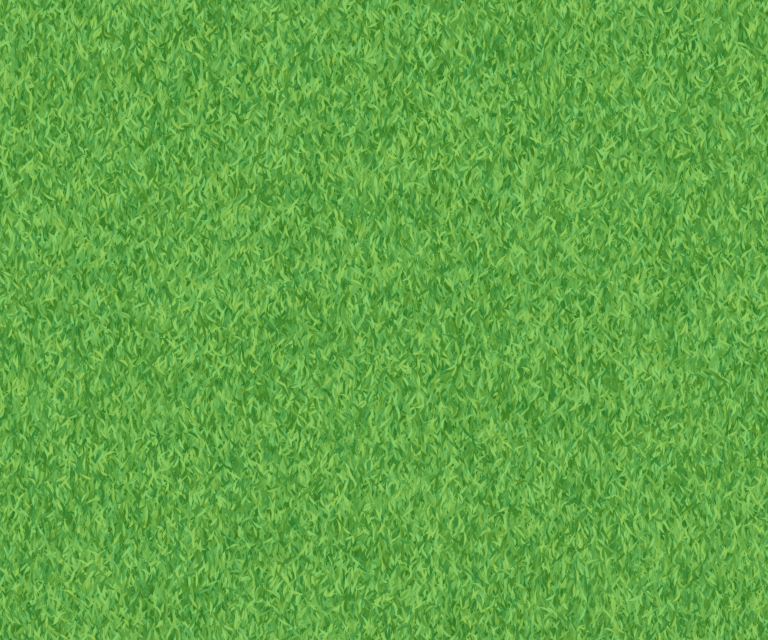
Reproduce this texture procedurally as a WebGL 2 fragment shader.

```glsl
#version 300 es
precision highp float;

uniform vec2 u_resolution;
out vec4 fragColor;

// Lengths are fractions of the canvas height.
const int LAYERS = 13;
const float CELL = 0.0145;
const float MIN_HALF_LENGTH = 0.0075;
const float MAX_HALF_LENGTH = 0.0125;
const float HALF_WIDTH = 0.0020;
const float MAX_BEND = 0.0035;
const float MAX_LEAN = 1.35;
const float SOFTNESS = 0.0016;
const float OPACITY = 0.92;
const float DEPTH_SHADE = 0.35;
const float CLUMP_SHADE = 0.07;
const vec3 SHADOW = vec3(0.19, 0.46, 0.14);
const vec3 MIDDLE = vec3(0.38, 0.65, 0.28);
const vec3 LIGHT = vec3(0.57, 0.81, 0.39);
const vec3 COOL_SHIFT = vec3(-0.035, 0.005, 0.045);

vec4 hash4(vec2 cell, float seed) {
    vec4 h = fract(vec4(cell, cell.y + seed, seed) * vec4(0.1031, 0.1030, 0.0973, 0.1099));
    h += dot(h, h.wzxy + 33.33);
    return fract((h.xxyz + h.yzzw) * h.zywx);
}

// Broad, uneven patches of thicker and thinner grass, about -1 to 1.
float clumps(vec2 p) {
    float sum = 0.0;
    float weight = 0.5;
    mat2 turn = mat2(0.8, 0.6, -0.6, 0.8);
    p *= 24.0;
    for (int i = 0; i < 4; i++) {
        p = turn * p + 1.7;
        sum += weight * sin(p.x + 1.6 * sin(p.y * 0.7)) * cos(p.y + sin(p.x * 0.6));
        p *= 1.75;
        weight *= 0.75;
    }
    return sum;
}

// Coverage of one curved blade, pointed at both ends.
float blade(vec2 p, float lean, float halfLength, float bend, float soft) {
    float c = cos(lean);
    float s = sin(lean);
    vec2 q = vec2(c * p.x - s * p.y, s * p.x + c * p.y);
    float along = clamp(q.y / halfLength, -1.0, 1.0);
    q.x -= bend * (along * along - 0.3);
    float halfWidth = HALF_WIDTH * (1.0 - along * along) * (1.0 - 0.3 * along);
    float edge = max(abs(q.x) - halfWidth, abs(q.y) - halfLength);
    return 1.0 - smoothstep(-soft, soft, edge);
}

vec3 grassColor(float shade, float cool) {
    shade = clamp(shade, 0.0, 1.0);
    vec3 color = mix(SHADOW, MIDDLE, min(shade * 2.0, 1.0));
    color = mix(color, LIGHT, max(shade * 2.0 - 1.0, 0.0));
    return color + cool * COOL_SHIFT;
}

void main() {
    vec2 p = gl_FragCoord.xy / u_resolution.y;
    float soft = max(SOFTNESS, 0.6 / u_resolution.y);
    float patchShade = CLUMP_SHADE * clumps(p);
    vec3 color = grassColor(0.12 + patchShade, 0.0);

    // Stack jittered grids of blades from the ground up.
    for (int layer = 0; layer < LAYERS; layer++) {
        float level = float(layer);
        float depth = level / float(LAYERS - 1);
        vec2 grid = p / CELL + level * vec2(7.37, 3.61) + 20.0;
        vec2 home = floor(grid);

        for (int j = -1; j <= 1; j++) {
            for (int i = -1; i <= 1; i++) {
                vec2 cell = home + vec2(i, j);
                vec4 place = hash4(cell, level * 5.3 + 1.7);
                vec4 look = hash4(cell.yx + 41.0, level * 3.7 + 9.1);

                vec2 local = (grid - cell - place.xy) * CELL;
                float lean = MAX_LEAN * (place.z + place.w - 1.0);
                float halfLength = mix(MIN_HALF_LENGTH, MAX_HALF_LENGTH, look.x);
                float bend = MAX_BEND * (look.y * 2.0 - 1.0);
                float cover = blade(local, lean, halfLength, bend, soft);

                float shade = look.z + DEPTH_SHADE * (depth - 0.68) + patchShade;
                float cool = look.w * 2.0 - 1.0;
                color = mix(color, grassColor(shade, cool), cover * OPACITY);
            }
        }
    }

    fragColor = vec4(color, 1.0);
}
```
